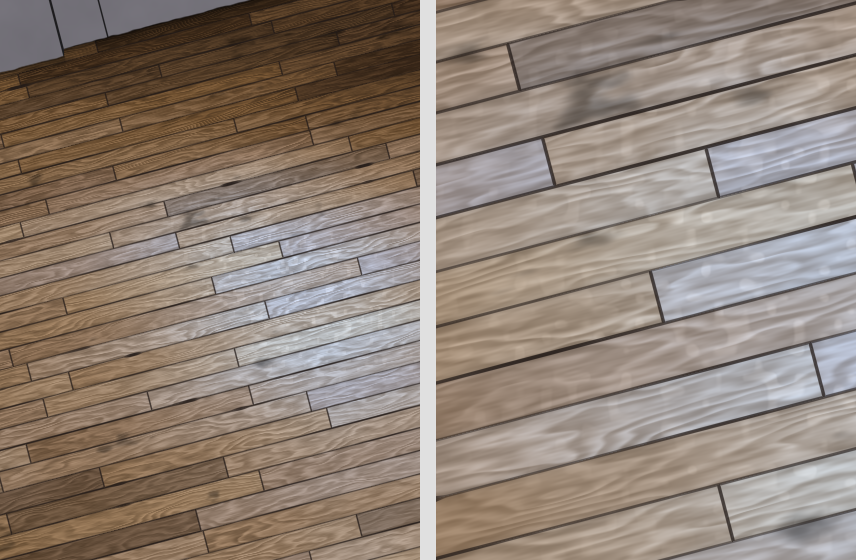
Left, the full canvas; right, a detail of the centre.
Reproduce this texture procedurally as a Shadertoy shader.

```glsl
// Slanted hardwood strip floor with oak grain, a cool window glare and a grey baseboard.
#define SLOPE 0.262        // rise of the boards per unit of width
#define NEAR_WIDTH 0.055   // board width at the bottom edge
#define SHRINK 0.020       // loss of board width with distance
#define BOARD_LENGTH 0.72
#define SEAM 0.0012        // half width of the dark joints
#define GRAIN 0.30         // contrast of the growth rings
#define FIBRE 0.26         // contrast of the fine pores
#define GLARE 2.05         // strength of the reflection
#define GLARE_CENTRE vec2(0.70, 0.65)
#define GLARE_SIZE vec2(0.46, 0.34)
#define WALL 1.160         // slanted height where the baseboard starts

float hash(vec2 p) {
    vec3 q = fract(vec3(p.xyx) * 0.1031);
    q += dot(q, q.yzx + 33.33);
    return fract((q.x + q.y) * q.z);
}

float noise(vec2 p) {
    vec2 i = floor(p), f = fract(p);
    f = f * f * (3.0 - 2.0 * f);
    return mix(mix(hash(i), hash(i + vec2(1, 0)), f.x),
               mix(hash(i + vec2(0, 1)), hash(i + vec2(1, 1)), f.x), f.y);
}

float fbm(vec2 p) {
    float sum = 0.0, amp = 0.5;
    for (int i = 0; i < 4; i++) {
        sum += amp * noise(p);
        p = p * 2.03 + 17.1;
        amp *= 0.5;
    }
    return sum;
}

// Dark varnish through brown and tan to bluish sheen, for tone 0..4
vec3 woodTone(float t) {
    vec3 c = mix(vec3(0.23, 0.16, 0.10), vec3(0.42, 0.31, 0.20), clamp(t, 0.0, 1.0));
    c = mix(c, vec3(0.57, 0.47, 0.38), clamp(t - 1.0, 0.0, 1.0));
    c = mix(c, vec3(0.65, 0.60, 0.57), clamp(t - 2.0, 0.0, 1.0));
    return mix(c, vec3(0.70, 0.73, 0.79), clamp(t - 3.0, 0.0, 1.2));
}

// Soft line mask from a distance and a half width
float line(float d, float w, float px) {
    return 1.0 - smoothstep(w - px * 0.5, w + px, abs(d));
}

vec3 floorColour(vec2 p, float px) {
    // Board coordinates: rows narrow with distance, u runs along the board
    float height = p.y - SLOPE * p.x;
    float width = NEAR_WIDTH - SHRINK * height;
    float rowPos = -log(width) / SHRINK;
    float row = floor(rowPos), v = fract(rowPos);
    float u = p.x + SLOPE * p.y;
    float len = BOARD_LENGTH * mix(0.65, 1.35, hash(vec2(row, 3.0)));
    float along = u / len + 9.0 * hash(vec2(row, 8.0));
    vec2 board = vec2(row, floor(along));
    float seed = hash(board), tint = hash(board + 41.0);

    // Broad light: dark far end, glare in the middle, dimmer near left
    vec2 g = (p - GLARE_CENTRE) / GLARE_SIZE;
    g.x += 0.25 * g.y;
    float glare = exp(-dot(g, g));
    float tone = 0.15 + 1.65 * smoothstep(1.30, 0.72, p.y) + GLARE * glare;
    tone += 0.5 * smoothstep(0.1, 0.9, p.x) * smoothstep(0.75, 0.1, p.y);
    tone += 0.75 * (seed - 0.5) + 0.5 * (fbm(p * 5.0) - 0.47);

    // Growth rings bend into flames; pores are short thin dashes
    vec2 q = vec2(u, v) + 30.0 * vec2(seed, tint);
    float warp = fbm(vec2(q.x * 4.5, q.y * 1.1));
    float rings = fract(v * mix(1.5, 4.0, tint) + warp * 8.0 + u * 2.0 * (seed - 0.5));
    rings = smoothstep(0.0, 0.65, rings) * (1.0 - smoothstep(0.72, 1.0, rings));
    float pores = noise(vec2(q.x * 28.0, q.y * 13.0)) * 0.6
                + noise(vec2(q.x * 75.0, q.y * 24.0)) * 0.4;
    float figure = GRAIN * (0.45 - rings) * mix(0.4, 1.0, noise(q * vec2(5.0, 2.0)))
                 + FIBRE * (pores - 0.5);

    vec3 col = woodTone(tone + figure * 1.1) * (1.0 + figure * 0.65);
    col *= mix(vec3(0.95, 0.94, 0.96), vec3(1.05, 1.03, 0.96), tint);
    col *= 1.0 - 0.16 * step(0.86, hash(board + 77.0));

    // Scuffs in the sheen and stains elsewhere
    float scuff = smoothstep(0.62, 0.85, noise(p * 95.0)) * glare * glare;
    col += 0.07 * scuff;
    col *= 1.0 - 0.35 * smoothstep(0.70, 0.85, fbm(vec2(u * 9.0, rowPos * 0.9) + 5.0));

    // Joints: thin dark seams, now and then an open crack
    float edge = min(v, 1.0 - v) * width;
    float seamId = floor(rowPos + 0.5);
    float wear = noise(vec2(u * 7.0, seamId * 5.3));
    float crack = smoothstep(0.88, 0.97, noise(vec2(u * 9.0, seamId * 7.7)));
    float seam = line(edge, SEAM * (0.6 + 0.6 * wear + 2.0 * crack), px);
    float butt = line(min(fract(along), 1.0 - fract(along)) * len, SEAM, px);
    float joint = max(seam * mix(0.35, 0.9, max(wear, crack)), butt * 0.75);
    col *= 1.0 - 0.12 * exp(-edge / 0.004);
    return mix(col, vec3(0.13, 0.10, 0.09), joint);
}

void mainImage(out vec4 fragColor, in vec2 fragCoord) {
    vec2 p = fragCoord / iResolution.x;
    float px = 1.0 / iResolution.x;
    vec3 col = floorColour(p, px);

    // Painted baseboard with two panel gaps and a shadow at its foot
    float lean = p.x + 0.26 * (p.y - 1.333);
    float rise = p.y - SLOPE * p.x - WALL - 0.018 * smoothstep(0.117, 0.122, lean);
    rise += 0.003 * (noise(p * 60.0) - 0.5);
    vec3 paint = vec3(0.45, 0.44, 0.47) * (0.94 + 0.12 * fbm(p * 9.0));
    for (int i = 0; i < 2; i++) {
        float gap = line(lean - 0.119 - 0.115 * float(i), 0.0022 - 0.001 * float(i), px);
        paint *= 1.0 - 0.75 * gap;
    }
    col *= 1.0 - 0.6 * exp(-max(-rise, 0.0) / 0.010);
    col = mix(col, paint, smoothstep(-px, px, rise));
    fragColor = vec4(clamp(col, 0.0, 1.0), 1.0);
}
```
